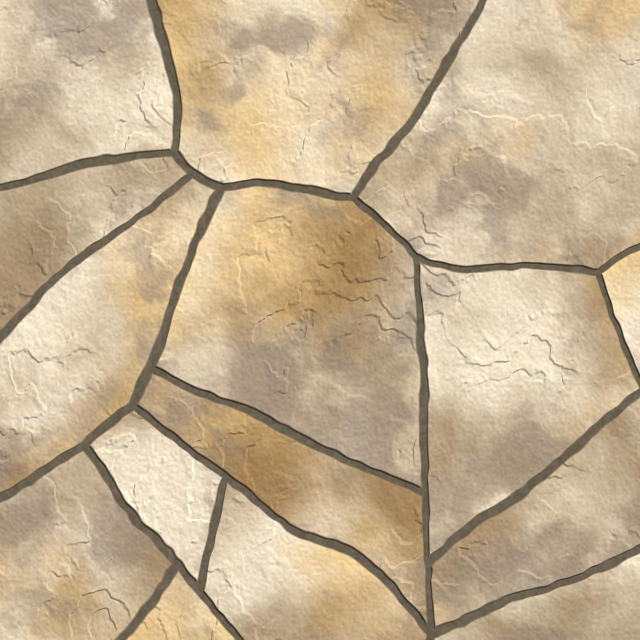
This texture is drawn by a Shadertoy shader. Its source:

```glsl
vec2 hash2(vec2 p) {
    vec3 q = fract(p.xyx * vec3(0.1031, 0.1030, 0.0973));
    q += dot(q, q.yzx + 33.33);
    return fract((q.xx + q.yz) * q.zy);
}

float noise(vec2 p) {
    vec2 i = floor(p), f = fract(p);
    f = f * f * (3.0 - 2.0 * f);
    return mix(mix(hash2(i).x, hash2(i + vec2(1, 0)).x, f.x),
               mix(hash2(i + vec2(0, 1)).x, hash2(i + vec2(1, 1)).x, f.x), f.y);
}

float fbm(vec2 p) {
    float sum = 0.0, amp = 0.5;
    for (int i = 0; i < 6; i++) {
        sum += amp * noise(p);
        p = mat2(1.6, 1.2, -1.2, 1.6) * p + 17.3;
        amp *= 0.5;
    }
    return sum;
}

vec2 seed(vec2 cell) { return cell + 0.06 + 0.88 * hash2(cell + 23.0); }

// Flagstones: x = distance to the nearest joint, yz = stone identity
vec3 flagstones(vec2 uv) {
    const float scale = 2.35;
    vec2 bend = vec2(noise(uv * 7.0), noise(uv * 7.0 + 31.0)) - 0.5;
    vec2 chip = vec2(noise(uv * 55.0), noise(uv * 55.0 + 9.0)) - 0.5;
    vec2 p = (uv + 0.035 * bend + 0.004 * chip) * scale + 3.4;
    vec2 base = floor(p), id = base, near = vec2(9.0);
    for (int k = 0; k < 25; k++) {
        vec2 cell = base + vec2(k % 5 - 2, k / 5 - 2);
        vec2 r = seed(cell) - p;
        if (dot(r, r) < dot(near, near)) { near = r; id = cell; }
    }
    float d = 9.0;
    for (int k = 0; k < 25; k++) {
        vec2 cell = id + vec2(k % 5 - 2, k / 5 - 2);
        vec2 r = seed(cell) - p;
        if (k != 12) d = min(d, dot(0.5 * (near + r), normalize(r - near)));
    }
    // Some stones are cut in two by a straight joint
    vec2 h = hash2(id + 71.0);
    if (h.y > 0.5) {
        float cut = dot(near, vec2(cos(6.28 * h.x), sin(6.28 * h.x))) + 0.4 * (h.y - 0.75);
        d = min(d, abs(cut));
        id += 0.37 * step(0.0, cut);
    }
    return vec3(d / scale, id);
}

// Flaked surface: broken ledges with one steep side, plus fine pitting
float relief(vec2 p) {
    vec2 q = p + 0.07 * vec2(fbm(p * 8.0), fbm(p * 8.0 + 40.0));
    float level = fract(fbm(q * 5.5) * 8.0);
    float ledge = level * (1.0 - smoothstep(0.86, 1.0, level));
    float broken = smoothstep(0.42, 0.62, fbm(p * 11.0 + 5.0));
    return ledge * broken + 0.9 * fbm(q * 24.0) + 0.25 * noise(p * 210.0);
}

void mainImage(out vec4 fragColor, in vec2 fragCoord) {
    vec2 uv = fragCoord / iResolution.y;
    float soft = 0.0008 + 0.7 / iResolution.y;
    vec2 toLight = vec2(0.6, 0.8);
    vec3 stone = flagstones(uv);
    vec2 p = uv + 13.0 * hash2(stone.yz * 3.0 + 2.0);

    // Stone colour: cream and tan clouds, ochre and grey-mauve stains
    float cloud = fbm(p * 4.5 + 0.6 * fbm(p * 9.0));
    float tone = smoothstep(0.18, 0.66, cloud + 0.05 * (hash2(stone.yz + 4.0).x - 0.5));
    vec3 color = mix(vec3(0.64, 0.55, 0.43), vec3(0.95, 0.89, 0.785), tone);
    float ochre = smoothstep(0.47, 0.72, fbm(p * 3.5 + 60.0));
    color *= mix(vec3(1.0), vec3(0.98, 0.90, 0.74), ochre);
    float stain = smoothstep(0.53, 0.72, fbm(p * 7.0 + 90.0 + fbm(p * 14.0)));
    color = mix(color, vec3(0.60, 0.53, 0.46), 0.65 * stain);

    // Relief lit from the upper right
    vec2 e = 0.0016 * toLight;
    float slope = relief(p - e) - relief(p + e);
    color *= 1.0 + clamp(0.38 * slope, -0.32, 0.11);
    color *= 0.97 + 0.06 * noise(p * 330.0);
    color *= 1.0 + 0.07 * exp(-stone.x / 0.012);

    // Mortar: grainy, sunken, shaded by the stone on its lit side
    float halfWidth = 0.0066 + 0.002 * (noise(uv * 9.0) - 0.5);
    float grain = noise(uv * 260.0) + noise(uv * 120.0);
    vec3 mortar = vec3(0.42, 0.38, 0.315) * (0.86 + 0.14 * grain);
    float shade = smoothstep(-0.001, 0.002, flagstones(uv + 0.0035 * toLight).x - halfWidth);
    mortar *= 1.0 - 0.5 * shade;
    float inside = smoothstep(halfWidth - soft, halfWidth + soft, stone.x);
    fragColor = vec4(mix(mortar, color, inside), 1.0);
}
```
